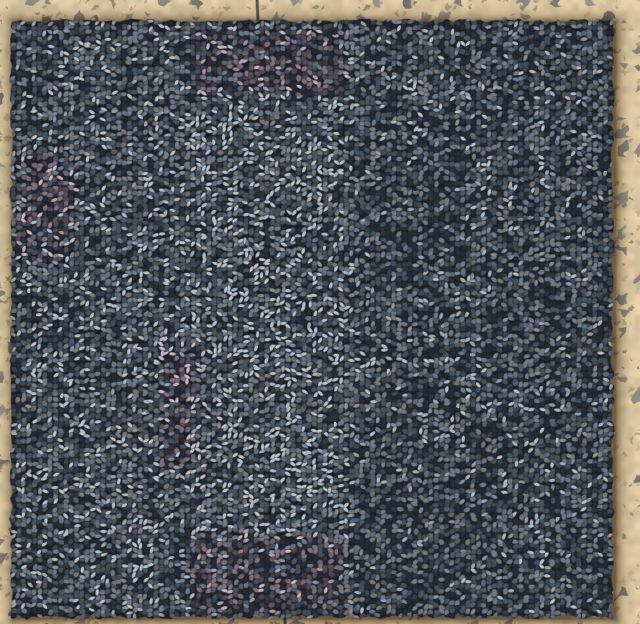
A Shadertoy shader for this texture:

```glsl
// Draws a square of blue-grey looped carpet lying on a cream terrazzo floor.

const vec3 NAVY  = vec3(0.145, 0.170, 0.215);
const vec3 SLATE = vec3(0.285, 0.320, 0.360);
const vec3 STEEL = vec3(0.455, 0.480, 0.525);
const vec3 PALE  = vec3(0.740, 0.765, 0.800);
const vec3 CREAM = vec3(0.890, 0.810, 0.660);
const vec3 TAN   = vec3(0.630, 0.560, 0.450);
const vec3 STONE = vec3(0.540, 0.530, 0.510);

float hash(vec2 p) {
    vec3 q = fract(p.xyx * vec3(0.1031, 0.1030, 0.0973));
    q += dot(q, q.yzx + 33.33);
    return fract((q.x + q.y) * q.z);
}

float noise(vec2 p) {
    vec2 i = floor(p), f = fract(p);
    f = f * f * (3.0 - 2.0 * f);
    vec2 e = vec2(1.0, 0.0);
    return mix(mix(hash(i), hash(i + e.xy), f.x),
               mix(hash(i + e.yx), hash(i + e.xx), f.x), f.y);
}

vec2 rotate(vec2 p, float angle) {
    float c = cos(angle), s = sin(angle);
    return vec2(c * p.x + s * p.y, c * p.y - s * p.x);
}

float boxDistance(vec2 p, vec2 center, vec2 halfSize) {
    vec2 d = abs(p - center) - halfSize;
    return length(max(d, 0.0)) + min(max(d.x, d.y), 0.0);
}

// Soft rectangular patch: 1 inside, 0 outside
float patchMask(vec2 p, vec2 center, vec2 halfSize, float blur) {
    return 1.0 - smoothstep(-blur, blur, boxDistance(p, center, halfSize));
}

// Yarn colour from dark to pale
vec3 yarnColor(float v) {
    vec3 c = mix(NAVY, SLATE, smoothstep(0.12, 0.36, v));
    c = mix(c, STEEL, smoothstep(0.46, 0.68, v));
    return mix(c, PALE, smoothstep(0.78, 0.93, v));
}

// Overlapping slanted loops in upright rows; the highest one shows
vec3 loopPile(vec2 p, vec2 density, float tone, float plum) {
    vec2 q = p * density, cell = floor(q);
    float best = 9.0, nearest = 9.0, value = 0.0, tint = 0.0;
    for (int y = -1; y <= 1; y++)
    for (int x = -1; x <= 1; x++) {
        vec2 id = cell + vec2(x, y);
        float v = hash(id + 7.0) + tone;
        vec2 jitter = vec2(0.45, 0.8) * (vec2(hash(id + 31.0), hash(id + 57.0)) - 0.5);
        float angle = 0.35 + 2.4 * (hash(id + 83.0) - 0.5);
        vec2 radii = vec2(0.76, mix(0.56, 0.36, smoothstep(0.6, 0.95, v)));
        float d = length(rotate(q - id - 0.5 - jitter, angle) / radii);
        float rank = d - 0.35 * v;
        if (rank < best) {
            best = rank;
            nearest = d;
            value = v;
            tint = hash(id + 119.0);
        }
    }
    vec3 yarn = yarnColor(value);
    yarn *= mix(vec3(0.95, 0.99, 1.06), vec3(1.04, 1.0, 0.94), tint);
    yarn *= mix(vec3(1.0), vec3(1.13, 0.93, 0.96), plum * step(0.35, tint));
    float groove = 0.90 + 0.10 * smoothstep(0.0, 0.22, 0.5 - abs(fract(q.x) - 0.5));
    return mix(NAVY * 0.72, yarn, smoothstep(1.25, 0.5, nearest)) * groove;
}

// Lighter and darker blocks woven across the square
vec3 carpet(vec2 p) {
    float tone = 0.10 * patchMask(p, vec2(0.43, 0.49), vec2(0.13, 0.36), 0.035);
    tone += 0.04 * patchMask(p, vec2(0.20, 0.50), vec2(0.14, 0.25), 0.06);
    tone -= 0.07 * smoothstep(0.545, 0.57, p.x);
    tone += 0.10 * (noise(p * 6.0) - 0.5) + 0.10 * (noise(p * vec2(45.0, 5.0)) - 0.5);
    float plum = patchMask(p, vec2(0.285, 0.36), vec2(0.025, 0.10), 0.012);
    plum += patchMask(p, vec2(0.43, 0.08), vec2(0.12, 0.06), 0.015);
    plum += patchMask(p, vec2(0.43, 0.90), vec2(0.12, 0.05), 0.015);
    plum += patchMask(p, vec2(0.07, 0.67), vec2(0.045, 0.08), 0.015);
    return loopPile(p, vec2(118.0, 124.0), tone - 0.05 * plum, plum);
}

// Angular stone chips of one size, laid over a base colour
vec3 chips(vec3 base, vec2 p, float density, float share, vec3 color, float px) {
    vec2 q = p * density + 0.5 * (noise(p * density * 2.5) - 0.5);
    vec2 id = floor(q);
    vec2 r = rotate(fract(q) - 0.5, 6.28 * hash(id + 13.0));
    float size = mix(0.16, 0.38, hash(id + 41.0));
    float d = max(abs(r.x) + 0.4 * r.y, abs(r.y) * 1.3) - size;
    float mask = smoothstep(px, -px, d / density) * step(hash(id + 71.0), share);
    return mix(base, color * (0.85 + 0.3 * hash(id + 97.0)), mask);
}

vec3 terrazzo(vec2 p, float px) {
    vec3 c = CREAM * (0.93 + 0.12 * noise(p * 90.0));
    c = chips(c, p + 3.1, 85.0, 0.25, TAN * 1.15, px);
    c = chips(c, p + 5.7, 38.0, 0.32, STONE, px);
    float seam = abs(p.x - mix(0.457, 0.412, p.y));
    return mix(c, NAVY, 0.75 * smoothstep(0.002 + px, 0.001, seam));
}

vec3 scene(vec2 p, float px) {
    vec2 center = vec2(0.5, 0.4885), halfSize = vec2(0.482, 0.478);
    float edge = boxDistance(p, center, halfSize) + 0.007 * (noise(p * 95.0) - 0.5);
    float shadow = exp(-95.0 * max(boxDistance(p, center + vec2(0.004, -0.002), halfSize), 0.0));
    vec3 ground = terrazzo(p, px) * mix(vec3(1.0), vec3(0.50, 0.45, 0.38), shadow);
    vec3 pile = carpet(p) * (0.8 + 0.2 * smoothstep(0.0, -0.012, edge));
    return mix(ground, pile, smoothstep(px, -px, edge));
}

void mainImage(out vec4 fragColor, in vec2 fragCoord) {
    float px = 1.0 / iResolution.y;
    vec3 sum = vec3(0.0);
    // Four samples per pixel keep the fine loops smooth
    for (int i = 0; i < 4; i++) {
        vec2 offset = vec2(i % 2, i / 2) * 0.5 - 0.25;
        sum += scene((fragCoord + offset) * px, px);
    }
    fragColor = vec4(sum * 0.25, 1.0);
}
```
